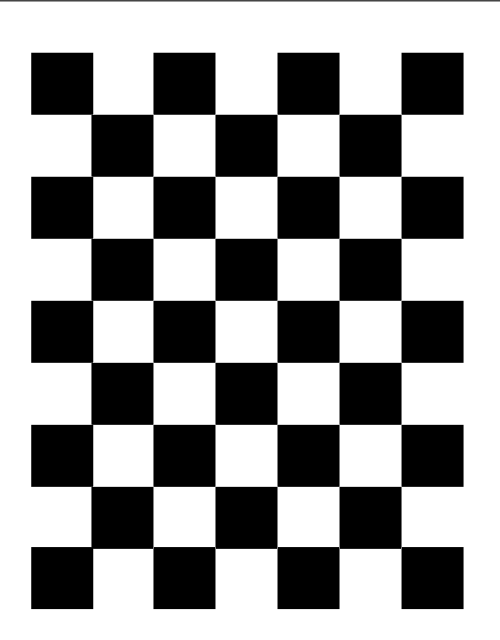
Give the GLSL for this pattern, as a Shadertoy shader.

```glsl
#define COLS 7
#define ROWS 9
#define CELL 0.0969
#define BOARD_LEFT 0.0460
#define BOARD_TOP 0.9176
#define NUDGE 0.0028
#define RULE_WIDTH 0.0024
#define RULE_COLOR vec3(0.27)
#define PAPER vec3(1.0)
#define INK vec3(0.0)

// Antialiased coverage of an axis-aligned square
float squareCoverage(vec2 p, vec2 center, float halfSize, float pixel) {
    vec2 inside = clamp(0.5 + (halfSize - abs(p - center)) / pixel, 0.0, 1.0);
    return inside.x * inside.y;
}

// Square center; the first column and last row sit slightly inward
vec2 cellCenter(int col, int row) {
    vec2 center = vec2(BOARD_LEFT, BOARD_TOP)
                + vec2(float(col) + 0.5, -float(row) - 0.5) * CELL;
    if (col == 0) center.x += NUDGE;
    if (row == ROWS - 1) center.y += NUDGE;
    return center;
}

// Checkerboard with dark corners
float boardCoverage(vec2 p, float pixel) {
    float ink = 0.0;
    for (int row = 0; row < ROWS; row++) {
        for (int col = row % 2; col < COLS; col += 2) {
            ink = max(ink, squareCoverage(p, cellCenter(col, row), 0.5 * CELL, pixel));
        }
    }
    return ink;
}

void mainImage(out vec4 fragColor, in vec2 fragCoord) {
    float pixel = 1.0 / iResolution.y;
    vec2 p = fragCoord * pixel;

    vec3 color = mix(PAPER, INK, boardCoverage(p, pixel));

    // Thin rule along the top edge
    float rule = clamp(0.5 + (p.y - 1.0 + RULE_WIDTH) / pixel, 0.0, 1.0);
    color = mix(color, RULE_COLOR, rule);

    fragColor = vec4(color, 1.0);
}
```
